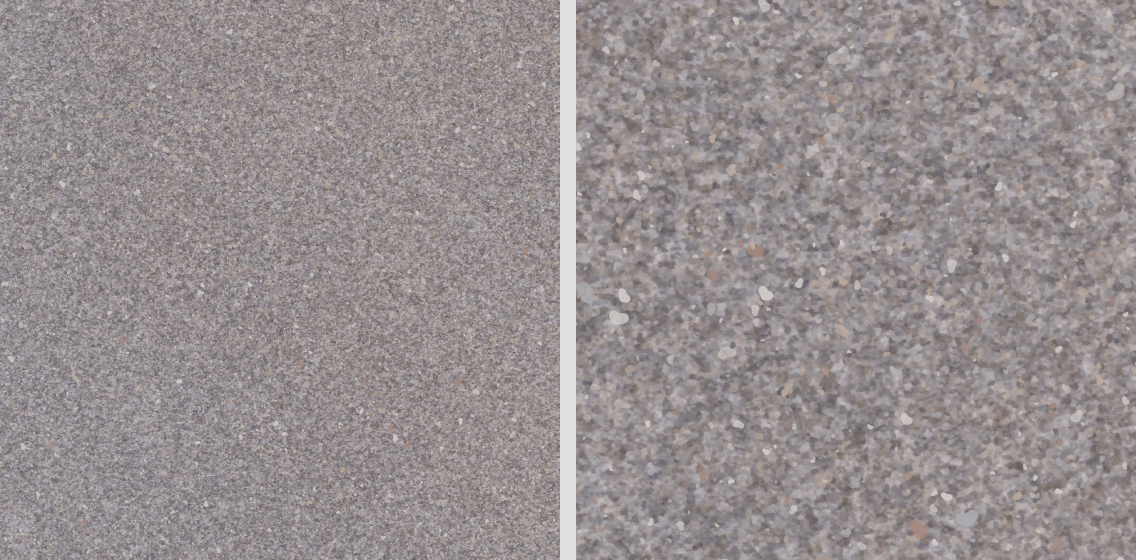
Left, the full canvas; right, a detail of the centre.
Give the GLSL for this texture, as a Shadertoy shader.

```glsl
const vec3 STONE = vec3(0.582, 0.553, 0.560);
const vec3 WHITE_CHIP = vec3(0.82, 0.80, 0.79);
const vec3 SLATE_CHIP = vec3(0.67, 0.67, 0.69);
const vec3 TAN_CHIP = vec3(0.74, 0.67, 0.61);
const vec3 RUST_CHIP = vec3(0.65, 0.53, 0.49);
const vec3 PIT = vec3(0.44, 0.42, 0.44);
const vec3 WARM_SHIFT = vec3(0.5, 0.05, -0.55);

const float COARSE_CELLS = 125.0;
const float MEDIUM_CELLS = 225.0;
const float FINE_CELLS = 400.0;
const vec3 GRAIN_CONTRAST = vec3(0.10, 0.16, 0.14);
const float GRAIN_TINT = 0.075;
const float GRAIN_SHARPNESS = 11.0;
const float GRAIN_FLATNESS = 1.15;
const float PATCH_CONTRAST = 0.010;
const float PATCH_TINT = 0.016;

vec4 hash4(vec2 p) {
    vec4 q = fract(p.xyxy * vec4(0.1031, 0.1030, 0.0973, 0.1099));
    q += dot(q, q.wzxy + 33.33);
    return fract((q.xxyz + q.yzzw) * q.zywx);
}

// Soft cellular mosaic: x is lightness, y is tint, both centred on zero
vec2 grains(vec2 p, float seed) {
    vec2 cell = floor(p);
    vec2 total = vec2(0.0);
    float weightSum = 0.0;
    for (int y = -1; y <= 1; y++)
    for (int x = -1; x <= 1; x++) {
        vec2 id = cell + vec2(x, y);
        vec4 rnd = hash4(id + seed);
        vec2 d = id + rnd.xy - p;
        float weight = exp(-GRAIN_SHARPNESS * dot(d, d));
        total += weight * (rnd.zw - 0.5);
        weightSum += weight;
    }
    return total / weightSum;
}

// Broad uneven patches from warped sines, about -1 to 1
float patches(vec2 p) {
    p += 0.6 * sin(p.yx * 1.7 + vec2(0.4, 2.1));
    return 0.5 * sin(p.x + 0.6 * p.y) + 0.3 * sin(1.9 * p.y - 1.1 * p.x + 1.3)
         + 0.2 * sin(3.7 * p.x + 2.9 * p.y + 4.0);
}

vec3 chipColour(float pick) {
    if (pick < 0.32) return WHITE_CHIP;
    if (pick < 0.60) return SLATE_CHIP;
    if (pick < 0.78) return TAN_CHIP;
    if (pick < 0.87) return RUST_CHIP;
    return PIT;
}

// Irregular stone chips, at most one per grid cell
vec3 scatterChips(vec3 colour, vec2 uv, float cells, float share, vec2 radii, float seed) {
    vec2 p = uv * cells;
    float blur = 0.7 * cells / iResolution.y;
    for (int y = -1; y <= 1; y++)
    for (int x = -1; x <= 1; x++) {
        vec2 id = floor(p) + vec2(x, y);
        vec4 place = hash4(id + seed);
        vec4 look = hash4(id + seed + 57.0);
        if (place.z > share) continue;
        vec2 d = p - id - place.xy;
        float angle = atan(d.y, d.x) + 6.2832 * look.x;
        float outline = 1.0 + 0.24 * cos(2.0 * angle) + 0.13 * cos(3.0 * angle + 9.0 * look.y);
        float radius = cells * mix(radii.x, radii.y, place.w * place.w) * outline;
        float cover = 1.0 - smoothstep(-blur, blur, length(d) - radius);
        colour = mix(colour, chipColour(look.z), cover * mix(0.3, 0.95, look.w));
    }
    return colour;
}

void mainImage(out vec4 fragColor, in vec2 fragCoord) {
    vec2 uv = fragCoord / iResolution.y;
    vec2 flat_uv = uv * vec2(1.0, GRAIN_FLATNESS);

    // Fine mineral grain
    vec2 coarse = grains(flat_uv * COARSE_CELLS, 11.0);
    vec2 medium = grains(flat_uv * MEDIUM_CELLS, 203.0);
    vec2 fine = grains(flat_uv * FINE_CELLS, 419.0);
    float light = dot(vec3(coarse.x, medium.x, fine.x), GRAIN_CONTRAST);
    float tint = GRAIN_TINT * (0.5 * coarse.y + 0.6 * medium.y);

    // Broad staining, warmer towards the upper right
    light += PATCH_CONTRAST * (patches(uv * 7.0) + 0.8 * patches(uv * 31.0 + 5.0));
    tint += PATCH_TINT * (0.6 * patches(uv * 5.0 + 2.0) + uv.x + 0.5 * uv.y - 0.75);
    vec3 colour = STONE + light + tint * WARM_SHIFT;

    // Chips from small to large
    colour = scatterChips(colour, uv, 130.0, 0.36, vec2(0.0009, 0.0025), 31.0);
    colour = scatterChips(colour, uv, 52.0, 0.34, vec2(0.0018, 0.0055), 307.0);
    fragColor = vec4(clamp(colour, 0.0, 1.0), 1.0);
}
```
